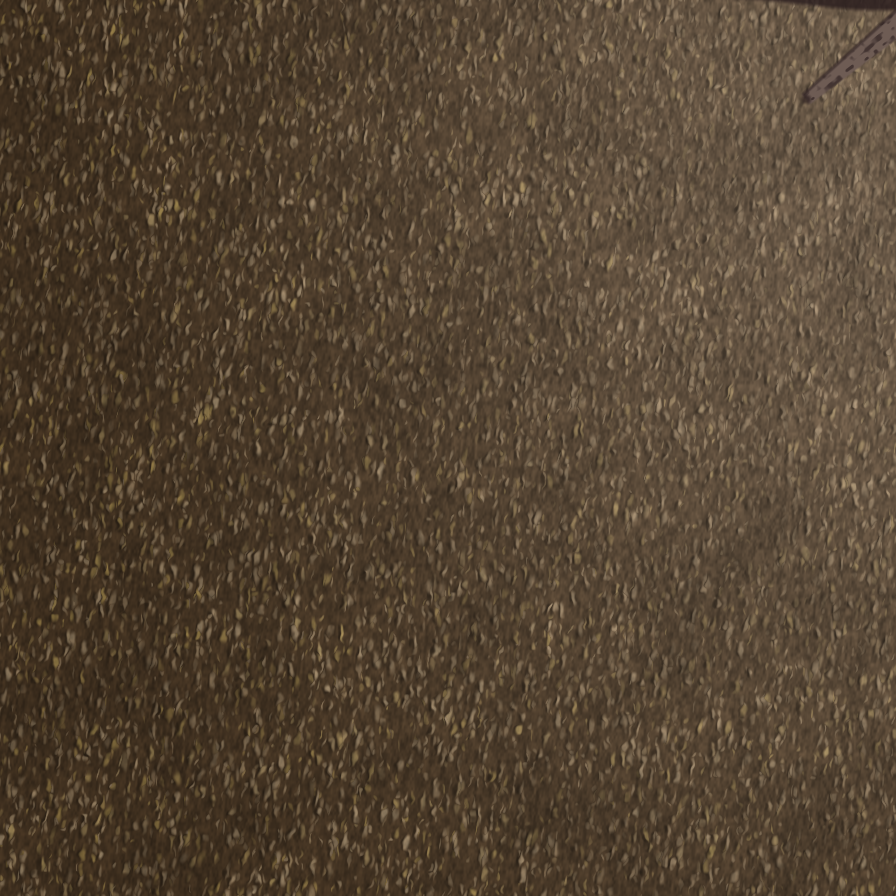
A Shadertoy shader for this texture:

```glsl
const vec3 SHADE_BROWN = vec3(0.245, 0.184, 0.120);
const vec3 LIT_BROWN = vec3(0.430, 0.362, 0.290);
const vec3 TAN_FLECK = vec3(0.285, 0.270, 0.230);
const vec3 OLIVE_FLECK = vec3(0.280, 0.255, 0.125);
const vec3 BAR_COLOR = vec3(0.43, 0.36, 0.33);
const vec3 SHADOW_COLOR = vec3(0.17, 0.12, 0.12);
const vec2 LIGHT_CENTER = vec2(1.02, 0.86);
const vec2 BAR_START = vec2(0.900, 0.889);
const vec2 BAR_END = vec2(1.020, 0.988);
const vec2 LARGE_CELL = vec2(0.0105, 0.0200);
const vec2 SMALL_CELL = vec2(0.0070, 0.0135);
const float LEAN = 0.09;
const float GRAIN = 0.25;

float hash(vec2 p) {
    vec3 q = fract(vec3(p.xyx) * 0.1031);
    q += dot(q, q.yzx + 33.33);
    return fract((q.x + q.y) * q.z);
}

float noise(vec2 p) {
    vec2 i = floor(p), f = fract(p);
    f = f * f * (3.0 - 2.0 * f);
    return mix(mix(hash(i), hash(i + vec2(1, 0)), f.x),
               mix(hash(i + vec2(0, 1)), hash(i + vec2(1, 1)), f.x), f.y);
}

// Scattered upright chips: x = strength, y = olive share
vec2 flecks(vec2 p, vec2 cell, float density, float seed) {
    vec2 grid = p / cell, home = floor(grid);
    vec2 result = vec2(0.0);
    for (int y = -1; y <= 1; y++) {
        for (int x = -1; x <= 1; x++) {
            vec2 id = home + vec2(x, y);
            vec2 key = id + seed;
            if (hash(key + 7.3) > density) continue;
            vec2 center = id + vec2(hash(key + 17.1), hash(key + 41.7));
            vec2 d = (grid - center) * cell;
            d.x -= d.y * (hash(key + 83.9) - 0.5) * 0.5;
            vec2 radius = cell * vec2(mix(0.18, 0.34, hash(key + 59.2)),
                                      mix(0.22, 0.50, hash(key + 71.5)));
            float mask = 1.0 - smoothstep(0.25, 1.35, length(d / radius));
            float strength = mask * mix(0.40, 1.0, hash(key + 97.4));
            if (strength > result.x) {
                result = vec2(strength, smoothstep(0.50, 0.95, hash(key + 29.6)));
            }
        }
    }
    return result;
}

// Floor with chips, fine streaks and light from the upper right
vec3 flooring(vec2 uv) {
    float glow = 1.0 - smoothstep(0.0, 1.12, length((uv - LIGHT_CENTER) * vec2(1.0, 0.72)));
    glow = pow(glow, 1.25);
    vec3 base = mix(SHADE_BROWN, LIT_BROWN, glow);

    vec2 p = uv + 3.0;
    p.x -= p.y * LEAN;
    vec2 wobble = vec2(noise(p * vec2(210.0, 150.0)), noise(p * 170.0 + 31.0)) - 0.5;
    vec2 bent = p + wobble * vec2(0.0036, 0.0060);

    float patches = noise(p * 13.0) * 0.5 + noise(p * 31.0) * 0.5;
    float streaks = noise(p * vec2(300.0, 120.0)) * 0.6
                  + noise(p * vec2(480.0, 260.0) + 9.0) * 0.4 - 0.5;
    vec3 color = base * (0.97 + 0.16 * (patches - 0.5) + GRAIN * 2.0 * streaks);

    vec2 large = flecks(bent, LARGE_CELL, 0.64, 11.0);
    vec2 small = flecks(bent, SMALL_CELL, 0.48, 203.0) * vec2(0.75, 1.0);
    vec2 chip = large.x > small.x ? large : small;
    float shadow = flecks(bent + vec2(0.0034, 0.0015), LARGE_CELL, 0.64, 11.0).x;
    color *= 1.0 - 0.30 * shadow * (1.0 - chip.x);

    float contrast = mix(1.0, 0.68, glow) * mix(0.55, 1.40, patches);
    vec3 tint = mix(TAN_FLECK, OLIVE_FLECK, chip.y * (1.0 - 0.5 * glow));
    return color + tint * chip.x * contrast;
}

// Slanted metal bar with dark specks, below a dark top edge
vec3 addBar(vec3 color, vec2 uv) {
    vec2 along = normalize(BAR_END - BAR_START);
    vec2 rel = uv - BAR_START;
    float t = dot(rel, along);
    float side = dot(rel, vec2(-along.y, along.x));
    float onBar = smoothstep(-0.002, 0.002, t);
    float halfWidth = 0.0065 + 0.045 * max(t, 0.0);

    float edge = 0.985 + 0.012 * smoothstep(0.98, 0.82, uv.x);
    float strip = smoothstep(edge, edge + 0.007, uv.y) * smoothstep(0.78, 0.88, uv.x);
    color = mix(color, SHADOW_COLOR, 0.85 * strip);

    float rim = 1.0 - smoothstep(0.0005, 0.0035, abs(side - halfWidth));
    float face = 1.0 - smoothstep(halfWidth - 0.0015, halfWidth + 0.002, abs(side));
    float specks = smoothstep(0.55, 0.90, noise(vec2(t * 160.0, side * 260.0) + 50.0));
    vec3 metal = mix(BAR_COLOR, SHADOW_COLOR, 0.65 * specks);
    color = mix(color, metal, face * onBar);
    color = mix(color, SHADOW_COLOR, 0.55 * rim * onBar);
    float tip = 1.0 - smoothstep(0.002, 0.008, length(rel));
    return mix(color, SHADOW_COLOR, 0.75 * tip);
}

void mainImage(out vec4 fragColor, in vec2 fragCoord) {
    vec2 uv = fragCoord / iResolution.xy;
    fragColor = vec4(clamp(addBar(flooring(uv), uv), 0.0, 1.0), 1.0);
}
```
